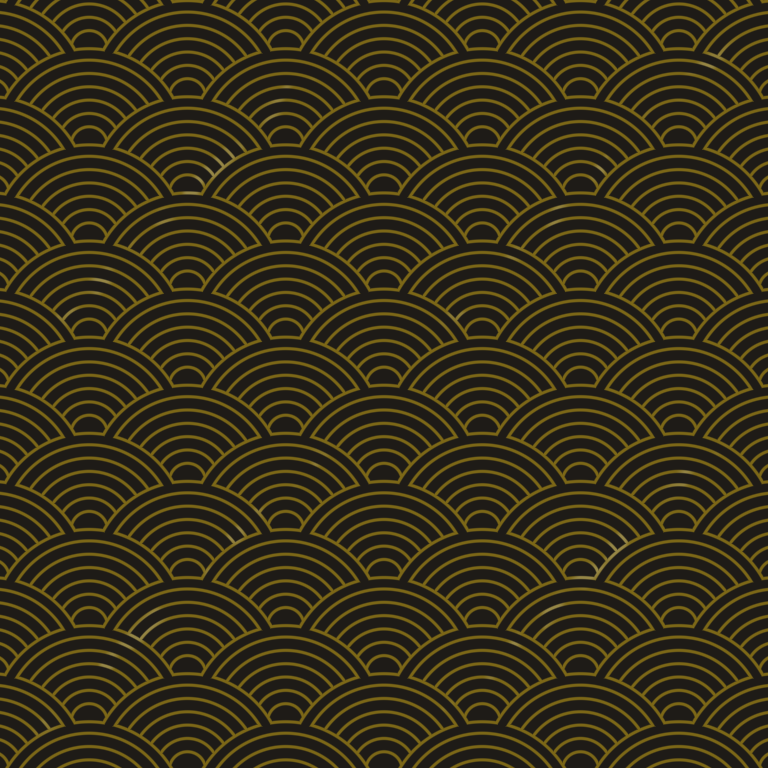
Write a Shadertoy shader that draws this pattern.

```glsl
const vec3 GROUND = vec3(0.118, 0.107, 0.09);
const vec3 GOLD = vec3(0.485, 0.405, 0.09);
const vec3 PALE = vec3(0.66, 0.61, 0.40);

const vec2 ORIGIN = vec2(0.5, 0.4983);   // centre of one fan
const float FAN_PITCH = 0.2559;          // across, within a row
const float ROW_STEP = 0.0626;           // between staggered rows
const float FAN_RADIUS = 0.1104;
const float CLEAR_RADIUS = 0.1253;       // where a fan cuts those behind it
const float RING_STEP = 0.01735;
const float INNER_RINGS = 5.0;
const float HALF_LINE = 0.0020;
const float SOFTNESS = 0.0012;

const float GLINT_PITCH = 0.508;         // between diagonal bands of wear
const float GLINT_WIDTH = 0.022;
const float GLINT_GRAIN = 36.0;
const float GLINT_STRENGTH = 0.6;

float hash(vec2 p) {
    return fract(sin(dot(p, vec2(127.1, 311.7))) * 43758.5453);
}

float valueNoise(vec2 p) {
    vec2 cell = floor(p);
    vec2 f = fract(p);
    f = f * f * (3.0 - 2.0 * f);
    float low = mix(hash(cell), hash(cell + vec2(1.0, 0.0)), f.x);
    float high = mix(hash(cell + vec2(0.0, 1.0)), hash(cell + vec2(1.0)), f.x);
    return mix(low, high, f.y);
}

// Distance to the nearest line of the overlapping fans
float fanLines(vec2 p) {
    p -= ORIGIN;
    float baseRow = floor(p.y / ROW_STEP);
    float nearest = 1.0;
    float cover = -1.0;

    // Front rows first, each one hiding part of the rows above
    for (int i = -2; i <= 1; i++) {
        float row = baseRow + float(i);
        float column = p.x / FAN_PITCH + 0.5 * mod(row, 2.0);
        float x = (fract(column + 0.5) - 0.5) * FAN_PITCH;
        float d = length(vec2(x, p.y - row * ROW_STEP));

        float fan = max(d - FAN_RADIUS, cover);
        float ring = clamp(round((FAN_RADIUS - d) / RING_STEP), 0.0, INNER_RINGS);
        float arc = abs(d - FAN_RADIUS + ring * RING_STEP);

        nearest = min(nearest, min(abs(fan), max(arc, fan)));
        cover = max(cover, CLEAR_RADIUS - d);
    }
    return nearest;
}

// Sparse pale wear along broken diagonal bands
float glints(vec2 p) {
    float phase = (p.x + 1.0 - p.y + 0.01) / GLINT_PITCH;
    float offBand = abs(fract(phase + 0.5) - 0.5) * GLINT_PITCH;
    float band = 1.0 - smoothstep(0.3 * GLINT_WIDTH, GLINT_WIDTH, offBand);
    float along = abs(fract((0.76 - p.y) / 0.53 + 0.5) - 0.5) * 0.53;
    float reach = 1.0 - smoothstep(0.15, 0.2, along);
    return band * reach * smoothstep(0.45, 0.8, valueNoise(p * GLINT_GRAIN));
}

void mainImage(out vec4 fragColor, in vec2 fragCoord) {
    vec2 p = (fragCoord - 0.5 * iResolution.xy) / iResolution.y + 0.5;
    float edge = max(SOFTNESS, 0.6 / iResolution.y);
    float line = 1.0 - smoothstep(HALF_LINE - edge, HALF_LINE + edge, fanLines(p));
    vec3 ink = mix(GOLD, PALE, GLINT_STRENGTH * glints(p));
    fragColor = vec4(mix(GROUND, ink, line), 1.0);
}
```
